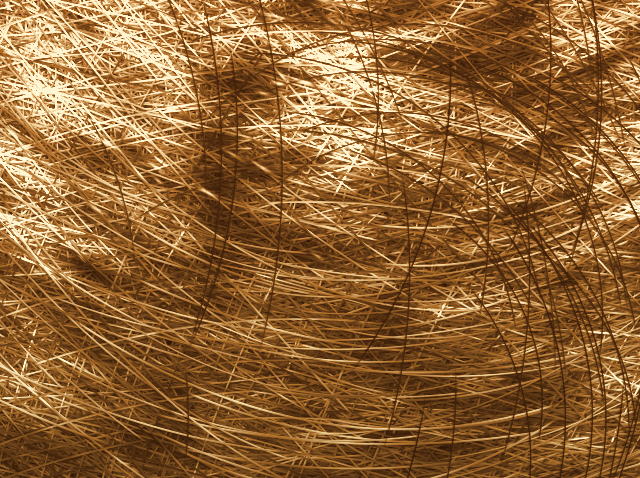
Give the GLSL for this texture, as a Shadertoy shader.

```glsl
// Tangled heap of fine golden wire, lit warmly from above and from the left.

vec4 hash4(vec2 p) {
    vec4 q = fract(p.xyxy * vec4(.1031, .1030, .0973, .1099));
    q += dot(q, q.wzxy + 33.33);
    return fract((q.xxyz + q.yzzw) * q.zywx);
}

float valueNoise(vec2 p) {
    vec2 i = floor(p), f = fract(p);
    f *= f * (3. - 2. * f);
    vec2 e = vec2(1., 0.);
    return mix(mix(hash4(i).x, hash4(i + e).x, f.x),
               mix(hash4(i + e.yx).x, hash4(i + e.xx).x, f.x), f.y);
}

// Soft bump of height one around a centre
float glow(vec2 p, vec2 centre, vec2 size) {
    vec2 d = (p - centre) / size;
    return exp(-dot(d, d));
}

// Lays one rounded wire with a narrow shadow over the tone below
float layWire(float below, float d, float halfWidth, float tone, float presence) {
    float px = 1. / iResolution.y;
    float body = 1. - smoothstep(halfWidth - .6 * px, halfWidth + .6 * px, abs(d));
    float shadow = 1. - smoothstep(halfWidth, 2.8 * halfWidth, abs(d + halfWidth));
    below *= 1. - .18 * shadow * presence;
    tone *= 1. + .15 * clamp(d / halfWidth, -1., 1.);
    return mix(below, tone, body * presence);
}

// Tone to colour: deep brown, bronze, amber, straw, near white
vec3 goldRamp(float t) {
    vec3 c = mix(vec3(.15, .07, .02), vec3(.28, .15, .05), clamp(t / .15, 0., 1.));
    c = mix(c, vec3(.40, .24, .09), clamp((t - .15) / .15, 0., 1.));
    c = mix(c, vec3(.55, .34, .13), clamp((t - .30) / .18, 0., 1.));
    c = mix(c, vec3(.70, .44, .16), clamp((t - .48) / .16, 0., 1.));
    c = mix(c, vec3(.76, .57, .34), clamp((t - .64) / .12, 0., 1.));
    c = mix(c, vec3(.91, .78, .56), clamp((t - .80) / .16, 0., 1.));
    return mix(c, vec3(1., .97, .86), clamp((t - .98) / .3, 0., 1.));
}

// Dense mat: bent, rotated grids holding one wire per cell, deepest first
float wireMat(vec2 p) {
    float tone = .12;
    for (int i = 0; i < 64; i++) {
        float n = float(i), height = n / 63.;
        vec4 r = hash4(vec2(n + 3., 7.));
        bool crossing = i % 3 == 0;
        float angle = crossing ? r.x * 3.14 : (r.x - .5) * 1.4 - .18;
        float bend = crossing ? (r.y - .5) * .9 : mix(-.1, .8, r.y);
        vec2 dir = vec2(cos(angle), sin(angle));
        vec2 v = p - vec2(.67, .5);
        vec2 q = vec2(dot(v, dir), dot(v, vec2(-dir.y, dir.x)));
        float along = q.x - .1 - (r.z - .5) * .4;
        float slope = 2. * bend * along;
        q.y -= bend * along * along;

        vec2 cell = vec2(mix(.2, .9, height), mix(.023, .068, height));
        vec2 g = q / cell + r.wz * 17. + 40.;
        g.x += hash4(vec2(floor(g.y), n + 50.)).x;
        vec2 u = fract(g) - .5;
        vec4 s = hash4(floor(g) + n * vec2(13.7, 71.3));
        float d = u.y - (s.x - .5) * .5 - u.x * (s.y - .5) * .4;
        d *= cell.y / sqrt(1. + slope * slope);
        float reach = .28 + .22 * s.z;
        float presence = 1. - smoothstep(reach - .03, reach, abs(u.x));
        float shine = pow(.5 + .5 * sin(q.x * mix(9., 34., s.z) + s.y * 40.), 12.);
        float wire = (.27 + .72 * s.w) * mix(.65, 1., height) + .4 * shine * s.w;
        tone = layWire(tone, d, mix(.0015, .0021, s.y), wire, presence);
    }
    return tone;
}

// Long pale wires sagging like the side of a bowl
float paleSweeps(float tone, vec2 p) {
    for (int i = 0; i < 60; i++) {
        vec4 r = hash4(vec2(float(i) + 11., 91.));
        vec4 s = hash4(vec2(float(i) + 5., 143.));
        float x = p.x - .65 - .3 * r.y;
        float bend = .25 + .5 * r.z;
        float d = p.y - mix(-.12, .55, pow(r.x, 1.2)) - bend * x * x;
        d /= sqrt(1. + 4. * bend * bend * x * x);
        float reach = .18 + .35 * s.x;
        float presence = 1. - smoothstep(reach - .04, reach, abs(p.x - 1.34 * r.w));
        float wire = .66 + .26 * s.y + .2 * sin(p.x * (8. + 14. * s.z) + 30. * s.w);
        tone = layWire(tone, d, .0014 + .0009 * s.z, wire, presence);
    }
    return tone;
}

// Dark arcs on top: wide arches alternating with steep, nearly upright wires
float darkArcs(float tone, vec2 p) {
    for (int i = 0; i < 56; i++) {
        vec4 r = hash4(vec2(float(i) + 23., 217.));
        bool arch = i % 2 == 0;
        float radius = arch ? .42 + .3 * r.z : .6 + .9 * r.z;
        vec2 centre = arch ? vec2(.5 + .4 * r.x, .03 + .35 * r.y)
                           : vec2(.05 + 1.35 * sqrt(r.x) - radius, .1 + .8 * r.y);
        vec2 v = p - centre;
        float middle = arch ? mix(.1, 1.8, r.w) : .9 * (r.w - .4);
        float reach = arch ? .4 + .5 * r.y : .15 + .22 * r.y;
        float presence = 1. - smoothstep(reach - .08, reach, abs(atan(v.y, v.x) - middle));
        tone = layWire(tone, length(v) - radius, .0015, .08 + .2 * r.w, .85 * presence);
    }
    return tone;
}

void mainImage(out vec4 fragColor, in vec2 fragCoord) {
    vec2 p = fragCoord / iResolution.y;

    // Broad light: bright top and left edge, dim floor
    float light = .7 + .47 * p.y;
    light += .42 * glow(p, vec2(0., .62), vec2(.24, .42));
    light += .36 * glow(p, vec2(.58, .93), vec2(.32, .2));
    light += .3 * glow(p, vec2(1.36, .55), vec2(.14, .4));
    light -= .14 * glow(p, vec2(.75, .2), vec2(.5, .18));
    light -= .12 * glow(p, vec2(0., 0.), vec2(.3, .2));

    // Clumps and pockets drawn out along the bowl
    vec2 b = vec2(p.x, p.y - .45 * (p.x - .75) * (p.x - .75));
    light *= 1. + .6 * (valueNoise(b * vec2(4., 7.) + 3.) - .5)
                + .8 * (valueNoise(b * vec2(11., 24.) + 9.) - .5);

    float tone = paleSweeps(wireMat(p) * light, p);
    tone = darkArcs(tone, p) * mix(1., light, .3);

    // Sparkling glints, thickest near the upper centre
    for (int i = 0; i < 30; i++) {
        vec4 r = hash4(vec2(float(i) + 2., 331.));
        vec2 spot = i < 14 ? vec2(.5 + .28 * r.x, .76 + .25 * r.y)
                           : vec2(.75 * r.x, .45 + .55 * r.y);
        vec2 v = p - spot;
        v.y += v.x * (i < 14 ? .25 : .6);
        tone += (.4 + .5 * r.z) * glow(v, vec2(0.), vec2(.009 + .013 * r.w, .004));
    }

    // Orange above, more olive below
    vec3 tint = mix(vec3(.98, 1.01, 1.02), vec3(1.03, .99, .95), clamp(p.y, 0., 1.));
    fragColor = vec4(clamp(goldRamp(tone) * tint, 0., 1.), 1.);
}
```
